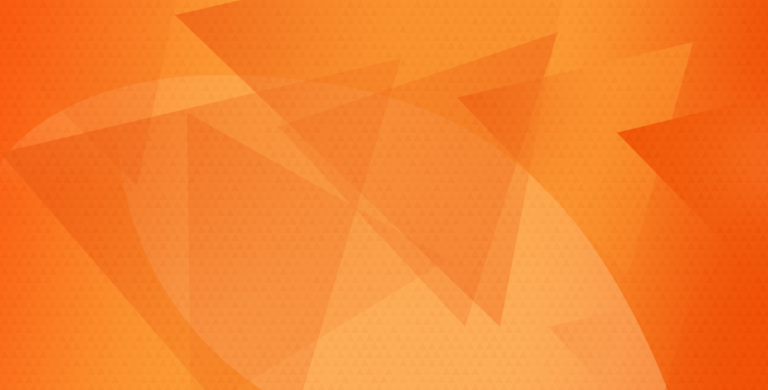
A Shadertoy shader for this background:

```glsl
// Canvas units: 7.68 wide, 3.88 tall, y measured downward from the top
const vec2 CANVAS = vec2(7.68, 3.88);
const vec3 RED = vec3(0.94, 0.32, 0.03);
const vec3 AMBER = vec3(0.985, 0.60, 0.20);
const vec3 PEACH = vec3(1.0, 0.78, 0.54);
const vec3 RUST = vec3(0.93, 0.37, 0.08);

float hash(vec2 p) {
    return fract(sin(dot(p, vec2(41.3, 289.1))) * 4375.85);
}

float cross2(vec2 a, vec2 b) {
    return a.x * b.y - a.y * b.x;
}

// Signed distance to the line a-b
float edge(vec2 p, vec2 a, vec2 b) {
    return cross2(normalize(b - a), p - a);
}

float coverage(float d) {
    float w = CANVAS.y / iResolution.y;
    return smoothstep(-w, w, d);
}

float triangle(vec2 p, vec2 a, vec2 b, vec2 c) {
    float turn = sign(cross2(b - a, c - a));
    return coverage(min(min(turn * edge(p, a, b), turn * edge(p, b, c)), turn * edge(p, c, a)));
}

// Translucent triangle whose opacity runs from alpha.x at corner a to alpha.y
void shard(inout vec3 col, vec2 p, vec2 a, vec2 b, vec2 c, vec3 tint, vec2 alpha, float reach) {
    float fade = smoothstep(0.0, reach, distance(p, a));
    col = mix(col, tint, triangle(p, a, b, c) * mix(alpha.x, alpha.y, fade));
}

// Region below a broad arch, steeper on its left side
float arch(vec2 p) {
    vec2 d = p - vec2(2.15, 0.75);
    vec3 k = vec3(0.0525, 0.154, -0.0132);
    if (d.x < 0.0) {
        k = vec3(0.13, 0.0, 0.36);
        d.y = min(d.y, 1.39);
    }
    float f = d.y - k.x * d.x * d.x - k.y * d.x * d.y - k.z * d.y * d.y;
    vec2 slope = vec2(-2.0 * k.x * d.x - k.y * d.y, 1.0 - k.y * d.x - 2.0 * k.z * d.y);
    return coverage(f / max(length(slope), 0.2));
}

// Staggered rows of tiny triangles with varied strength
float texturePattern(vec2 p) {
    vec2 g = p / vec2(0.096, 0.083);
    float row = floor(g.y);
    g.x += 0.5 * mod(row, 2.0);
    vec2 f = fract(g);
    float d = 0.46 * f.y - abs(f.x - 0.5);
    float mark = smoothstep(-0.1, 0.12, d) * (1.0 - smoothstep(0.85, 1.0, f.y));
    return mark * (0.3 + 0.7 * hash(vec2(floor(g.x), row)));
}

void mainImage(out vec4 fragColor, in vec2 fragCoord) {
    vec2 p = fragCoord / iResolution.xy * CANVAS;
    p.y = CANVAS.y - p.y;

    // Warm glow, deeper toward both sides
    float glow = smoothstep(-0.6, 2.7, p.x + 0.22 * p.y);
    glow *= 1.0 - smoothstep(5.5, 8.1, p.x + 0.13 * p.y);
    vec3 col = mix(mix(vec3(0.98, 0.33, 0.05), RED, step(3.84, p.x)), AMBER, glow);

    // Pale arch with a rounded inner boundary
    float disc = coverage(3.2 - distance(p, vec2(4.37, 1.2)));
    disc = max(disc, step(4.37, p.x));
    float wedge = 0.22 * (1.0 - smoothstep(1.2, 2.0, p.y));
    float veil = mix(0.24, 0.42, smoothstep(0.8, 3.4, p.y));
    col = mix(col, PEACH, arch(p) * mix(wedge, veil, disc));

    // Left shards
    shard(col, p, vec2(1.37, 1.85), vec2(1.8, -0.2), vec2(-0.4, 0.1), RUST, vec2(0.3, 0.12), 1.8);
    shard(col, p, vec2(0.0, 1.52), vec2(4.01, 0.58), vec2(2.78, 4.72), RUST, vec2(0.7, 0.22), 3.2);
    shard(col, p, vec2(1.87, 1.12), vec2(4.48, 2.58), vec2(1.91, 4.15), RUST, vec2(0.32, 0.12), 2.8);

    // Central shards
    shard(col, p, vec2(1.75, 0.15), vec2(5.0, 3.25), vec2(5.77, -0.77), RUST, vec2(0.68, 0.12), 2.4);
    shard(col, p, vec2(5.0, 3.25), vec2(1.75, 0.15), vec2(5.77, -0.77), RUST, vec2(0.24, 0.0), 3.0);
    shard(col, p, vec2(5.58, 0.32), vec2(2.78, 1.26), vec2(4.65, 3.25), RUST, vec2(0.42, 0.22), 2.2);

    // Right shards
    shard(col, p, vec2(6.93, 0.42), vec2(4.57, 0.97), vec2(6.28, 2.75), AMBER, vec2(0.55, 0.2), 2.4);
    shard(col, p, vec2(4.57, 0.97), vec2(6.93, 0.42), vec2(6.28, 2.75), RUST, vec2(0.65, 0.0), 1.7);
    shard(col, p, vec2(6.17, 1.32), vec2(8.6, 0.73), vec2(8.3, 3.5), vec3(0.94, 0.34, 0.03), vec2(0.95, 0.5), 1.7);
    shard(col, p, vec2(5.48, 3.25), vec2(6.25, 3.08), vec2(6.0, 3.8), RUST, vec2(0.15, 0.03), 0.8);
    shard(col, p, vec2(7.0, 2.6), vec2(6.63, 3.95), vec2(8.2, 4.0), RED, vec2(0.0, 0.3), 1.0);

    // Soft light at the right rim
    col += vec3(0.02, 0.08, 0.08) * exp(-2.5 * dot(p - vec2(7.75, 1.6), p - vec2(7.75, 1.6)));

    col -= vec3(0.012, 0.026, 0.02) * texturePattern(p);
    fragColor = vec4(clamp(col, 0.0, 1.0), 1.0);
}
```
